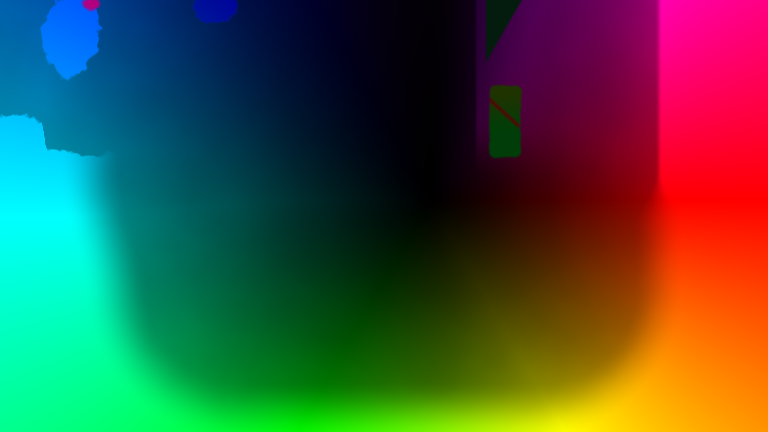
A Shadertoy shader for this texture map:

```glsl
const float TAU = 6.2831853;
const vec2 CENTER = vec2(0.998, 0.537);

float hash(vec2 p) {
    vec3 q = fract(vec3(p.xyx) * 0.1031);
    q += dot(q, q.yzx + 33.33);
    return fract((q.x + q.y) * q.z);
}

float noise(vec2 p) {
    vec2 i = floor(p), f = fract(p);
    f = f * f * (3.0 - 2.0 * f);
    return mix(mix(hash(i), hash(i + vec2(1, 0)), f.x),
               mix(hash(i + vec2(0, 1)), hash(i + vec2(1, 1)), f.x), f.y);
}

float fbm(vec2 p) {
    float sum = 0.0, amp = 0.5;
    for (int i = 0; i < 4; i++) {
        sum += amp * noise(p);
        p *= 2.03;
        amp *= 0.5;
    }
    return sum;
}

vec3 hueColor(float hue) {
    return clamp(abs(fract(hue + vec3(0.0, 2.0, 1.0) / 3.0) * 6.0 - 3.0) - 1.0, 0.0, 1.0);
}

float roundBox(vec2 p, vec2 halfSize, float radius) {
    vec2 q = abs(p) - halfSize + radius;
    return length(max(q, 0.0)) + min(max(q.x, q.y), 0.0) - radius;
}

float ellipse(vec2 p, vec2 radii) {
    return (length(p / radii) - 1.0) * min(radii.x, radii.y);
}

float segment(vec2 p, vec2 a, vec2 b) {
    vec2 ab = b - a;
    return length(p - a - ab * clamp(dot(p - a, ab) / dot(ab, ab), 0.0, 1.0));
}

float fill(float dist, float soft) {
    return 1.0 - smoothstep(-soft, soft, dist);
}

// Dim core, growing at a different rate in each direction
float coreValue(vec2 d) {
    vec2 rate = vec2(d.x < 0.0 ? 0.8 : 1.25, d.y < 0.0 ? 1.12 : 0.1);
    return min(pow(length(d * rate), 1.2), 0.67);
}

// Bright surround outside a tall box with round lower corners
float surround(vec2 p) {
    float left = mix(0.27, 0.21, smoothstep(0.3, 0.6, p.y));
    float right = 1.525, bottom = 0.045, top = 2.0;
    vec2 low = vec2(left, bottom), high = vec2(right, top);
    float dist = roundBox(p - 0.5 * (low + high), 0.5 * (high - low), 0.29);
    float rightSoft = mix(0.06, 0.008, smoothstep(0.48, 0.6, p.y));
    float soft = mix(0.075, rightSoft, smoothstep(1.1, 1.5, p.x));
    return 1.0 - fill(dist, soft);
}

void mainImage(out vec4 fragColor, in vec2 fragCoord) {
    vec2 p = fragCoord / iResolution.y;
    vec2 d = p - CENTER;
    float edge = 0.004;
    float ragged = fbm(p * 28.0) - 0.47;

    // Colour wheel and brightness
    float hue = -atan(d.y + 0.04 * smoothstep(0.2, 0.9, -d.x), d.x) / TAU;
    float core = coreValue(d) * (0.94 + 0.12 * fbm(p * 9.0));

    // Faint upright panels on the right
    float panels = smoothstep(1.15, 1.25, p.x) * smoothstep(0.3, 0.5, p.y);
    core *= 1.0 + 0.12 * panels * (noise(vec2(p.x * 18.0, 2.0)) - 0.5);

    // Cloud with a ragged floor at the upper left
    float cloudFloor = mix(0.727, 0.648, smoothstep(0.095, 0.11, p.x));
    float cloud = fill(cloudFloor - p.y + ragged * 0.055, edge);
    cloud *= 1.0 - smoothstep(0.5, 0.8, p.x);
    float value = mix(core, 1.0, surround(p) * (1.0 - cloud));

    // Blue patches along the top
    float patchA = fill(ellipse(p - vec2(0.167, 0.93), vec2(0.062, 0.1)) + ragged * 0.05, edge);
    float patchB = fill(ellipse(p - vec2(0.502, 0.98), vec2(0.048, 0.036)) + ragged * 0.03, edge);
    value = mix(value, 1.0, patchA);
    value = mix(value, 0.6, patchB);
    hue += 0.02 * patchA + 0.035 * patchB;

    // Purple frame, with a hard left edge
    float frame = fill(1.102 - p.x, edge) * smoothstep(0.58, 0.72, p.y);
    value += 0.11 * frame * (1.0 - smoothstep(1.15, 1.4, p.x));
    vec3 color = hueColor(hue) * clamp(value, 0.0, 1.0);

    // Dark green openings: slanted gap and window
    float gap = fill(max(1.125 - p.x, p.x - 1.125 - 0.576 * (p.y - 0.856)), edge);
    color = mix(color, vec3(0.01, 0.11, 0.05), gap);
    vec2 w = p - vec2(1.169, 0.72);
    float window = fill(roundBox(w, vec2(0.037, 0.083), 0.015) + ragged * 0.01, edge);
    vec3 glass = mix(vec3(0.0, 0.24, 0.03), vec3(0.12, 0.2, 0.0), smoothstep(-0.03, 0.07, w.y));
    float crack = fill(segment(w, vec2(-0.034, 0.048), vec2(0.03, -0.01)) - 0.004, edge);
    glass = mix(glass, vec3(0.3, 0.04, 0.02), crack);
    color = mix(color, glass, window);

    // Small pink fleck
    float fleck = fill(ellipse(p - vec2(0.213, 0.993), vec2(0.018, 0.014)) + ragged * 0.02, edge);
    color = mix(color, vec3(0.7, 0.0, 0.5), fleck);

    fragColor = vec4(color, 1.0);
}
```
